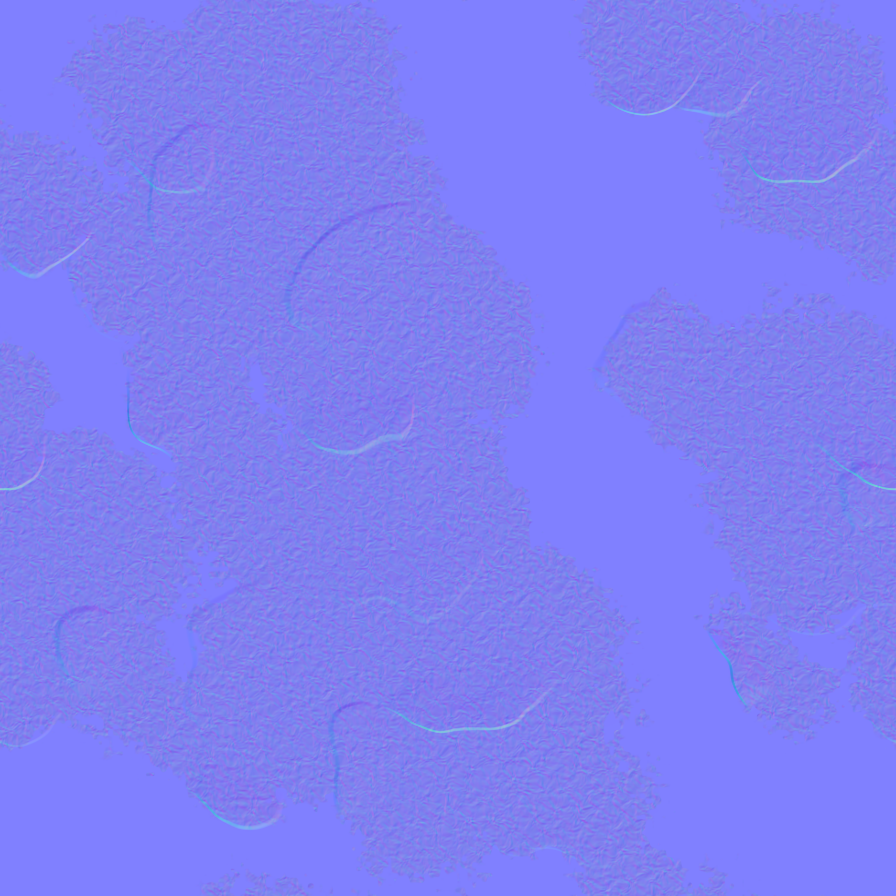
A Shadertoy shader for this texture map:

```glsl
// Tiling normal map of worn plaster: rough trowelled patches on a smooth wall.

float hash(vec2 p) {
    return fract(sin(dot(p, vec2(127.1, 311.7))) * 43758.5453);
}

// Value noise that wraps after a whole number of cells.
float noise(vec2 p, vec2 period) {
    vec2 cell = floor(p), f = fract(p);
    f = f * f * (3.0 - 2.0 * f);
    vec2 seed = period.yx * 0.37;
    vec2 lo = mod(cell, period), hi = mod(cell + 1.0, period);
    float bottom = mix(hash(lo + seed), hash(vec2(hi.x, lo.y) + seed), f.x);
    float top = mix(hash(vec2(lo.x, hi.y) + seed), hash(hi + seed), f.x);
    return mix(bottom, top, f.y);
}

float wrapNoise(vec2 p, float count) {
    return noise(p * count, vec2(count));
}

// Fine curled wrinkles, slightly stretched along the falling diagonal.
float grainHeight(vec2 p) {
    p += 0.006 * (vec2(wrapNoise(p, 83.0), wrapNoise(p, 89.0)) - 0.5);
    vec2 diagonal = vec2(p.x - p.y, p.x + p.y);
    float wrinkles = noise(diagonal * vec2(130.0, 180.0), vec2(130.0, 180.0));
    float grit = wrapNoise(p, 390.0);
    return 0.00055 * (wrinkles + 0.4 * grit);
}

// Plaster dabs laid along diagonal chains: x = lip height, y = coverage.
vec2 plaster(vec2 p) {
    // Start and end of each chain
    vec4 chains[4] = vec4[4](vec4(0.21, 0.93, 0.57, 0.09),
                             vec4(0.72, 0.99, 1.02, 0.78),
                             vec4(0.81, 0.60, 1.11, 0.32),
                             vec4(0.87, 0.26, 1.24, 0.18));
    vec4 counts = vec4(18.0, 5.0, 7.0, 4.0);
    vec4 spreads = vec4(0.12, 0.04, 0.075, 0.03);
    vec4 sizes = vec4(1.0, 0.85, 0.9, 0.7);

    // Wobbly outlines and crumbling borders
    vec2 wobble = vec2(wrapNoise(p, 9.0), wrapNoise(p, 10.0)) - 0.5;
    vec2 hook = vec2(wrapNoise(p, 19.0), wrapNoise(p, 21.0)) - 0.5;
    vec2 nibble = vec2(wrapNoise(p, 47.0), wrapNoise(p, 53.0)) - 0.5;
    vec2 warped = p + 0.05 * wobble + 0.025 * hook + 0.004 * nibble;
    float crumble = wrapNoise(p, 45.0) + 1.2 * wrapNoise(p, 170.0) - 1.1;

    float height = 0.0, coverage = 0.0;
    for (int k = 0; k < 4; k++) {
        for (float i = 0.0; i < counts[k]; i++) {
            vec2 id = vec2(i + 1.0, float(k) * 7.0 + 3.0);
            float pick = hash(id), jitter = hash(id + 31.0), scale = hash(id + 57.0);

            // Position: three lanes across the chain, widest at its middle
            float t = i / (counts[k] - 1.0);
            float lane = mod(i, 3.0) - 1.0 + 0.7 * (jitter - 0.5);
            float reach = spreads[k] * (0.6 + 0.45 * sin(3.1416 * t));
            vec2 center = mix(chains[k].xy, chains[k].zw, t) + 0.7 * lane * reach;
            vec2 d = fract(warped - center + 0.5) - 0.5;

            // Elliptic dab, longer along the trowel stroke
            float tilt = -0.8 + 0.5 * (scale - 0.5);
            vec2 axis = vec2(cos(tilt), sin(tilt));
            vec2 q = vec2(dot(d, axis), dot(d, vec2(-axis.y, axis.x)));
            vec2 radii = vec2(0.13, 0.088) * sizes[k] * (0.8 + 0.4 * scale);
            float edge = (length(q / radii) - 1.0) * radii.y;

            // Thin raised lip on one side, fading to both ends
            float facing = pick < 0.35 ? 2.55 : pick < 0.55 ? 3.4 : 5.0;
            float side = dot(d, vec2(cos(facing), sin(facing))) / (length(d) + 0.0001);
            float lip = smoothstep(0.6, 1.0, side) * smoothstep(0.1, 0.8, hash(id + 83.0));
            float width = pick < 0.35 ? 0.003 : 0.0018;
            float rise = pick < 0.35 ? 0.0014 : 0.0015;
            height += lip * rise * smoothstep(width, -width, edge)
                    * smoothstep(-0.06, 0.0, edge);

            // Crisp cover at the lip, broken into specks elsewhere
            float ragged = mix(0.022, 0.003, lip);
            coverage = max(coverage, smoothstep(0.004, -0.004, edge + crumble * ragged));
        }
    }
    return vec2(height, coverage);
}

void mainImage(out vec4 fragColor, in vec2 fragCoord) {
    vec2 p = fragCoord / iResolution.xy;
    vec2 dx = vec2(0.0008, 0.0), dy = dx.yx;

    // Slopes of the lips and of the grain
    vec2 dab = plaster(p);
    vec2 lipSlope = vec2(plaster(p + dx).x, plaster(p + dy).x) - dab.x;
    vec2 grainSlope = vec2(grainHeight(p + dx), grainHeight(p + dy)) - grainHeight(p);
    vec2 slope = (lipSlope + grainSlope * dab.y) / dx.x;

    // Green points down the canvas
    vec3 normal = normalize(vec3(-slope.x, slope.y, 1.0));
    vec3 color = 0.5 + 0.5 * normal;

    // Grit too fine to resolve lowers the mean blue
    color.b -= 0.064 * dab.y * (0.8 + 0.4 * wrapNoise(p, 230.0));
    fragColor = vec4(color, 1.0);
}
```
